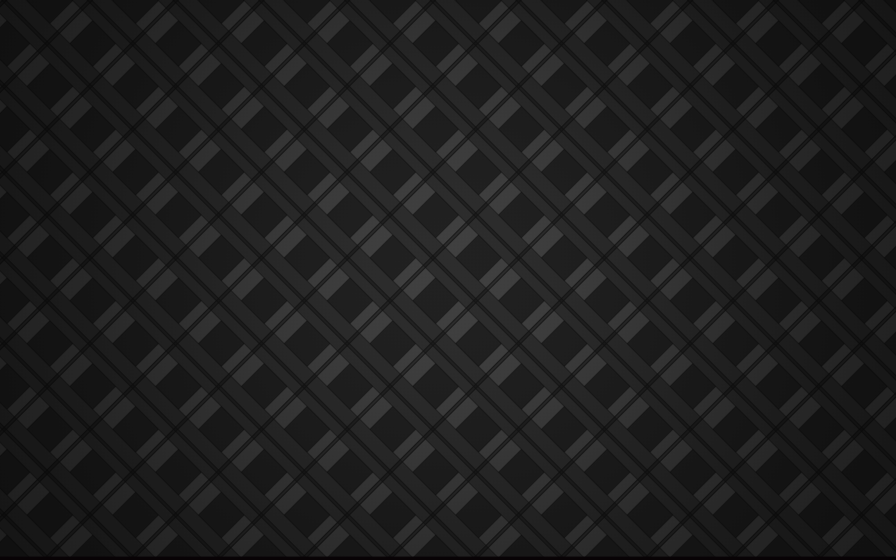
Give the GLSL for this pattern, as a Shadertoy shader.

```glsl
// Antialiased coverage of the interval lo..hi
float stripe(float x, float lo, float hi, float px) {
    return clamp((x - lo) / px + 0.5, 0.0, 1.0) - clamp((x - hi) / px + 0.5, 0.0, 1.0);
}

// Band around the cell line: narrow on one side, wide on the other
float band(float x, float px) {
    return stripe(x, -0.2, 0.265, px);
}

// Fine dark seams along both outer edges of a band
float seams(float x, float px) {
    return stripe(x, -0.21, -0.19, px) + stripe(x, 0.255, 0.275, px);
}

// Groove: two thin dark lines with a lighter core
float groove(float x, float px) {
    return stripe(x, -0.034, 0.034, px) - 0.45 * stripe(x, -0.014, 0.014, px);
}

void mainImage(out vec4 fragColor, in vec2 fragCoord) {
    vec2 p = fragCoord / iResolution.y;

    // Diagonal cell coordinates: x crosses the rising lines, y the falling ones
    vec2 d = p - vec2(0.773, 0.5396);
    vec2 q = vec2(d.x - d.y, d.x + d.y) / 0.1531;
    vec2 cell = q - round(q);
    float px = 1.4142 / (0.1531 * iResolution.y);

    float rising = band(cell.x, px);
    float falling = band(cell.y, px);

    // Dark squares, light rising pieces, then continuous falling bands
    float shade = mix(0.128, 0.25, rising);
    shade = mix(shade, 0.176, falling);

    // Seams and grooves
    shade *= 1.0 - 0.25 * seams(cell.x, px) * (1.0 - falling);
    shade *= 1.0 - 0.3 * seams(cell.y, px);
    shade = mix(shade, 0.075, 0.8 * groove(cell.x, px));
    shade = mix(shade, 0.075, 0.75 * groove(cell.y, px));

    // Faint woven grain
    shade *= 1.0 + 0.01 * sin(q.x * 75.4) * sin(q.y * 75.4);

    // Light falling off from the centre
    vec2 fromCentre = p - vec2(0.5 * iResolution.x / iResolution.y, 0.52);
    float light = 0.43 + 0.57 * exp(-2.6 * dot(fromCentre, fromCentre));
    vec3 color = vec3(shade * light);

    // Dark strip at the lower rim
    color = mix(vec3(0.03, 0.01, 0.02), color, smoothstep(0.004, 0.008, p.y));
    fragColor = vec4(color, 1.0);
}
```
